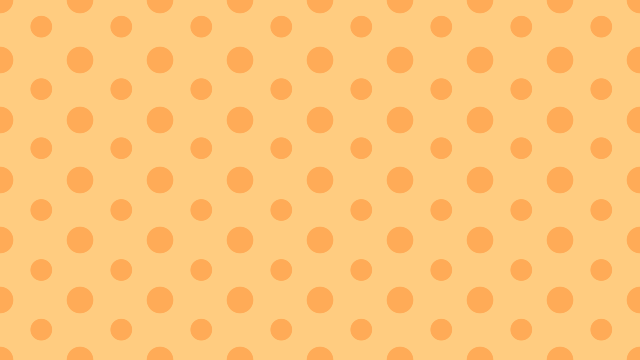
Write a Shadertoy shader that draws this pattern.

```glsl
// Two-size polka dots on a warm flat ground: large dots sit on the corners of a
// regular grid, small dots near the cell centres with a slight drift per row.
// Each dot is a circle distance in a repeated cell; whole cell counts make it tile.

const vec2 GRID = vec2(8.0, 6.0);            // cells across and down
const vec3 GROUND_COLOR = vec3(1.0, 0.80, 0.50);
const vec3 DOT_COLOR = vec3(1.0, 0.67, 0.34);

// Lengths below are in cell heights
const float LARGE_RADIUS = 0.222;
const float SMALL_RADIUS = 0.181;
const float EDGE_PIXELS = 1.0;               // width of the smoothed edge

// Small dot centre within its cell, and upward drift per row from the bottom
const vec2 SMALL_CENTER = vec2(0.516, 0.5);
const float ROW_DRIFT[6] = float[6](0.006, 0.0, 0.0, 0.030, 0.014, 0.056);

// Signed distance to a circle, with the offset given in cell fractions
float circleDistance(vec2 offset, vec2 cellSize, float radius) {
    return length(offset * cellSize) - radius;
}

void mainImage(out vec4 fragColor, in vec2 fragCoord) {
    vec2 gridPos = fragCoord / iResolution.xy * GRID;
    vec2 cellPos = fract(gridPos);

    // Cell size and pixel size in cell heights
    float pixel = GRID.y / iResolution.y;
    vec2 cellSize = iResolution.xy / GRID * pixel;

    // Large dots: offset from the nearest grid corner
    vec2 cornerOffset = fract(gridPos + 0.5) - 0.5;
    float large = circleDistance(cornerOffset, cellSize, LARGE_RADIUS);

    // Small dots: offset from the drifting cell centre
    int row = int(mod(floor(gridPos.y), GRID.y));
    vec2 center = SMALL_CENTER + vec2(0.0, ROW_DRIFT[row]);
    float small = circleDistance(cellPos - center, cellSize, SMALL_RADIUS);

    // Union of both sets with a smoothed edge
    float edge = 0.5 * EDGE_PIXELS * pixel;
    float coverage = 1.0 - smoothstep(-edge, edge, min(large, small));

    fragColor = vec4(mix(GROUND_COLOR, DOT_COLOR, coverage), 1.0);
}
```
